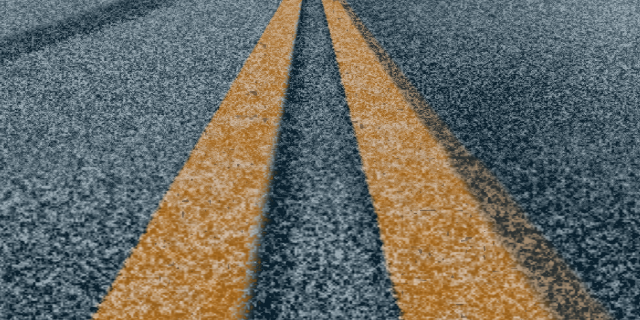
Write a Shadertoy shader that draws this texture.

```glsl
float hash(vec2 p) {
    vec3 q = fract(p.xyx * vec3(0.1031, 0.1030, 0.0973));
    q += dot(q, q.yzx + 33.33);
    return fract((q.x + q.y) * q.z);
}

float noise(vec2 p) {
    vec2 i = floor(p), f = fract(p);
    f = f * f * (3.0 - 2.0 * f);
    return mix(mix(hash(i), hash(i + vec2(1, 0)), f.x),
               mix(hash(i + vec2(0, 1)), hash(i + vec2(1, 1)), f.x), f.y);
}

float fbm(vec2 p) {
    float sum = 0.0, amp = 0.5;
    for (int i = 0; i < 4; i++) {
        sum += amp * noise(p);
        p = mat2(1.6, 1.2, -1.2, 1.6) * p + 7.3;
        amp *= 0.5;
    }
    return sum / 0.9375;
}

// Two octaves of speckle, slightly wider than tall
float speckle(vec2 p, float freq) {
    vec2 q = p * vec2(freq, freq * 1.35) + 31.7;
    return 0.56 * noise(q) + 0.44 * noise(q * 1.93 + 17.0);
}

// Soft mask for lo < x < hi
float band(float x, float lo, float hi, float soft) {
    return smoothstep(lo - soft, lo + soft, x) * (1.0 - smoothstep(hi - soft, hi + soft, x));
}

void mainImage(out vec4 fragColor, in vec2 fragCoord) {
    vec2 p = fragCoord / iResolution.y;
    p.x += 1.0 - 0.5 * iResolution.x / iResolution.y;
    float down = 1.0 - p.y;

    // Road perspective: lane is constant along lines to the vanishing point
    float depth = down + 0.143;
    float lane = (p.x - 0.97) / depth;

    // Grain coarsens towards the viewer
    float grain = mix(speckle(p, 150.0), speckle(p + 5.0, 78.0), smoothstep(0.1, 0.85, down));
    float patches = fbm(p * vec2(13.0, 22.0) / (0.5 + 0.5 * down) + 50.0);
    float soft = 0.009 + 0.003 / depth;
    float rough = lane + (grain - 0.5) * 0.022 + (patches - 0.5) * 0.02;

    // Asphalt brightness on each side of the markings
    float far = 1.0 - smoothstep(0.0, 0.38, down);
    float left = 0.63 - 0.19 * smoothstep(0.45, 1.0, down);
    float right = 0.30 + 0.20 * smoothstep(1.5, 2.0, p.x) * (1.0 - smoothstep(0.4, 0.85, down));
    float level = mix(left, right, smoothstep(0.2, 0.9, lane));
    level += far * mix(0.10, 0.34, smoothstep(1.0, 1.5, p.x));

    // Gap between the lines, with a dark seam along each side
    float gap = band(lane, -0.18, 0.26, 0.02);
    float gapLevel = 0.55 - 0.40 * (1.0 - smoothstep(-0.15, 0.0, rough))
                   - 0.25 * smoothstep(0.14, 0.25, rough);
    level = mix(level, gapLevel, gap);

    // Tar strip crossing the upper left
    float slope = down + 0.34 * p.x;
    float tar = band(slope + (grain - 0.5) * 0.015, 0.122 + 0.02 * p.x, 0.196, 0.012);
    level = mix(level, 0.32, tar * 0.9 * (1.0 - smoothstep(0.48, 0.64, p.x)));

    float contrast = mix(1.75, 0.95, far);
    float tone = level + (grain - 0.5) * contrast + (patches - 0.5) * 0.18;
    vec3 color = mix(vec3(0.04, 0.125, 0.175), vec3(0.55, 0.615, 0.65), clamp(tone, 0.0, 1.1));

    // Worn fringe of the right line, shifted at a joint
    float joint = smoothstep(0.488, 0.502, down);
    float fringeEnd = mix(mix(0.76, 0.80, down * 2.0), 0.825, joint);
    float fringe = band(rough, 0.60, fringeEnd, soft + 0.015);
    vec3 worn = mix(vec3(0.20, 0.21, 0.20), vec3(0.64, 0.52, 0.39), smoothstep(0.22, 0.8, grain));
    color = mix(color, worn, fringe * (0.68 + 0.25 * patches));

    // Yellow paint, chipped to a pale aggregate
    float solidEnd = mix(mix(0.62, 0.69, down * 2.0), 0.675, joint);
    float leftLine = smoothstep(-0.60 - soft, -0.60 + soft, rough)
                   * (1.0 - smoothstep(-0.225, -0.155, rough + (grain - 0.5) * 0.05));
    float rightLine = smoothstep(0.25 - soft, 0.25 + soft, rough)
                    * (1.0 - smoothstep(solidEnd - 0.04, solidEnd + 0.025, rough));
    float paint = leftLine + rightLine;
    float wear = smoothstep(0.25, 0.78, 0.62 * grain + 0.38 * patches + 0.08 * (0.6 - down));
    vec3 yellow = mix(vec3(0.70, 0.44, 0.12), vec3(0.77, 0.68, 0.59), wear);
    yellow *= 0.82 + 0.30 * grain;
    yellow = mix(yellow, vec3(0.75, 0.57, 0.36), far * 0.5);

    // Small dark pits
    float pits = smoothstep(0.80, 0.92, noise(p * vec2(70.0, 105.0) + 90.0) * 0.8 + 0.2 * patches);
    yellow = mix(yellow, vec3(0.34, 0.27, 0.20), pits * 0.65);
    color = mix(color, yellow, clamp(paint, 0.0, 1.0) * 0.97);

    // Thin crack at the joint
    float crack = band(down + (grain - 0.5) * 0.01, 0.489, 0.499, 0.003) * band(lane, 0.69, 0.82, 0.02);
    color = mix(color, vec3(0.13, 0.17, 0.18), crack * 0.75);

    fragColor = vec4(color, 1.0);
}
```
